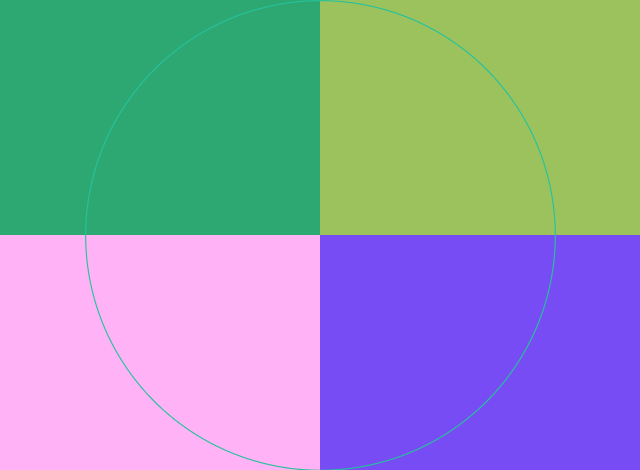
A Shadertoy shader for this background:

```glsl
// Four flat colour quadrants crossed by a thin teal ring as tall as the canvas.

const vec3 TOP_LEFT     = vec3(0.18, 0.66, 0.45);
const vec3 TOP_RIGHT    = vec3(0.61, 0.76, 0.37);
const vec3 BOTTOM_LEFT  = vec3(1.00, 0.70, 0.96);
const vec3 BOTTOM_RIGHT = vec3(0.47, 0.30, 0.96);
const vec3 RING_COLOR   = vec3(0.14, 0.76, 0.61);

// Lengths are in canvas heights, measured from the canvas centre.
const vec2  RING_CENTER = vec2(0.001, -0.001);
const float RING_RADIUS = 0.4996;
const float RING_WIDTH  = 0.0024;

// Coverage of the positive side of an edge, softened over one pixel.
float coverage(float dist, float pixel) {
    return clamp(dist / pixel + 0.5, 0.0, 1.0);
}

void mainImage(out vec4 fragColor, in vec2 fragCoord) {
    float pixel = 1.0 / iResolution.y;
    vec2 p = (fragCoord - 0.5 * iResolution.xy) * pixel;

    // Quadrants
    float right = coverage(p.x, pixel);
    float top = coverage(p.y, pixel);
    vec3 color = mix(mix(BOTTOM_LEFT, BOTTOM_RIGHT, right),
                     mix(TOP_LEFT, TOP_RIGHT, right), top);

    // Ring: outer disc minus inner disc, so lines below a pixel fade evenly
    float edge = length(p - RING_CENTER) - RING_RADIUS;
    float ring = coverage(edge + 0.5 * RING_WIDTH, pixel)
               - coverage(edge - 0.5 * RING_WIDTH, pixel);
    color = mix(color, RING_COLOR, ring);

    fragColor = vec4(color, 1.0);
}
```
